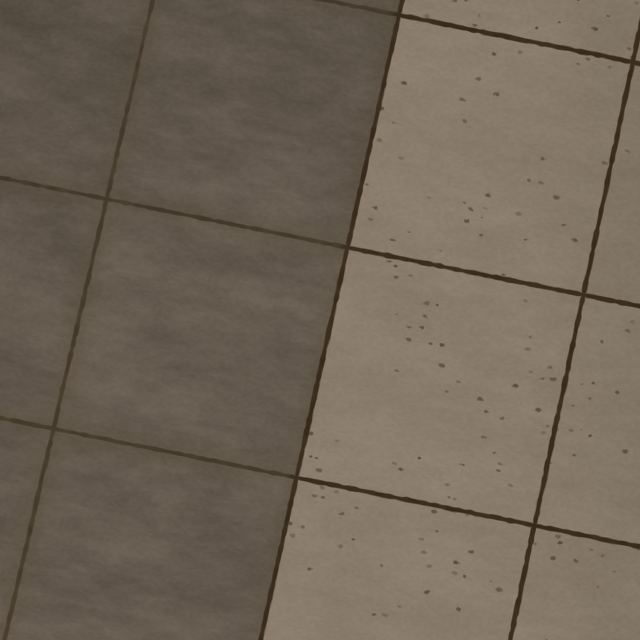
Give the GLSL for this texture, as a WebGL 1 fragment shader.

```glsl
precision highp float;
// Tilted square floor tiles: dark mottled columns beside pale speckled ones, brown grout.

uniform vec2 u_resolution;

// Layout, in canvas units
const vec2 CROSSING = vec2(0.543, 0.6133);       // grout crossing between dark and pale
const vec2 COLUMN_STEP = vec2(0.3724, -0.0749);  // one tile to the right
const vec2 ROW_STEP = vec2(0.0801, 0.3613);      // one tile up
const vec2 COLUMN_TAPER = vec2(-0.0105, -0.009); // slight perspective across
const float ROW_TAPER = 0.005;                   // slight perspective upward
const float TILE_SIZE = 0.375;
const float GROUT_HALF = 0.0036;
const float GROUT_WOBBLE = 0.0011;
const float EDGE_SOFTNESS = 0.0014;

// Wear
const float SPECK_CELLS = 54.0;
const float SPECK_RADIUS = 0.17;
const float SPECK_AMOUNT = 0.30;
const float GRAIN = 0.022;

// Colours
const vec3 PALE_LOW = vec3(0.495, 0.445, 0.385);
const vec3 PALE_HIGH = vec3(0.555, 0.505, 0.445);
const vec3 DARK_LOW = vec3(0.345, 0.308, 0.266);
const vec3 DARK_HIGH = vec3(0.425, 0.382, 0.335);
const vec3 OLIVE = vec3(0.355, 0.315, 0.245);
const vec3 GROUT_DEEP = vec3(0.225, 0.172, 0.118);
const vec3 GROUT_FADED = vec3(0.275, 0.230, 0.175);
const vec3 SPECK_COLOR = vec3(0.335, 0.280, 0.215);

float hash(vec2 p) {
  vec3 q = fract(vec3(p.xyx) * 0.1031);
  q += dot(q, q.yzx + 33.33);
  return fract((q.x + q.y) * q.z);
}

float noise(vec2 p) {
  vec2 i = floor(p);
  vec2 f = fract(p);
  f = f * f * (3.0 - 2.0 * f);
  float low = mix(hash(i), hash(i + vec2(1.0, 0.0)), f.x);
  float high = mix(hash(i + vec2(0.0, 1.0)), hash(i + vec2(1.0, 1.0)), f.x);
  return mix(low, high, f.y);
}

float fbm(vec2 p) {
  float sum = 0.0;
  float weight = 0.5;
  for (int i = 0; i < 5; i++) {
    sum += weight * noise(p);
    p = mat2(1.6, 1.2, -1.2, 1.6) * p + 7.3;
    weight *= 0.5;
  }
  return sum / 0.97;
}

// Tile coordinates: integers lie on the grout lines
vec2 tileCoords(vec2 p) {
  vec2 d = p - CROSSING;
  float det = COLUMN_STEP.x * ROW_STEP.y - COLUMN_STEP.y * ROW_STEP.x;
  vec2 t = vec2(d.x * ROW_STEP.y - d.y * ROW_STEP.x,
                COLUMN_STEP.x * d.y - COLUMN_STEP.y * d.x) / det;
  return t / vec2(1.0 + dot(COLUMN_TAPER, t), 1.0 + ROW_TAPER * t.y);
}

// Small irregular pits, gathered in clusters
float specks(vec2 t) {
  vec2 p = t * TILE_SIZE * SPECK_CELLS + 200.0;
  float cover = 0.0;
  for (int j = -1; j <= 1; j++) {
    for (int i = -1; i <= 1; i++) {
      vec2 id = floor(p) + vec2(float(i), float(j));
      vec2 center = id + 0.2 + 0.6 * vec2(hash(id + 3.1), hash(id + 8.7));
      float cluster = smoothstep(0.45, 0.85, noise(id * 0.23));
      float present = step(1.0 - SPECK_AMOUNT * (0.12 + cluster), hash(id + 41.0));
      float radius = SPECK_RADIUS * (0.45 + 0.75 * hash(id + 17.0));
      vec2 d = (p - center) * vec2(0.75, 1.15);
      float dist = length(d) + 0.16 * (noise(p * 5.0) - 0.5);
      float strength = 0.35 + 0.6 * hash(id + 29.0);
      cover = max(cover, present * strength * (1.0 - smoothstep(radius * 0.4, radius + 0.09, dist)));
    }
  }
  return cover;
}

void main() {
  vec2 p = gl_FragCoord.xy / u_resolution;
  float pixel = 1.0 / min(u_resolution.x, u_resolution.y);
  vec2 t = tileCoords(p);
  vec2 tile = floor(t);
  vec2 local = t * TILE_SIZE + 20.0;

  // Distance to the nearest grout line in each direction
  vec2 gap = abs(fract(t - 0.5) - 0.5) * TILE_SIZE;
  float gapMin = min(gap.x, gap.y);
  float tone = hash(tile + 60.0) - 0.5;

  // Stone: clouds stretched along the rows, plus fine grain
  float cloud = fbm(local * vec2(9.0, 20.0) + tile * 13.0);
  float streak = fbm(local * vec2(28.0, 75.0) + 90.0);
  float mottle = clamp(0.5 + 1.1 * (cloud - 0.5) + 0.75 * (streak - 0.5) + 0.16 * tone, 0.0, 1.0);
  float grain = (noise(local * vec2(190.0, 290.0)) - 0.5) * GRAIN;

  vec3 dark = mix(DARK_LOW, DARK_HIGH, mottle);
  dark = mix(dark, OLIVE, 0.4 * (1.0 - smoothstep(0.0, 0.035, gapMin)));
  dark *= 1.0 - 0.07 * smoothstep(0.5, 1.0, p.y);
  vec3 pale = mix(PALE_LOW, PALE_HIGH, 0.5 + 0.6 * (mottle - 0.5));
  pale *= 1.02 - 0.07 * smoothstep(0.75, 1.05, p.x);
  pale = mix(pale, SPECK_COLOR, specks(t));
  vec3 color = mix(dark, pale, step(0.0, t.x)) + grain;

  // Grout: rough edges, faded between the dark tiles
  float wobble = (noise(local * 110.0) - 0.5) * 2.0 * GROUT_WOBBLE;
  float faded = 1.0 - smoothstep(-0.06, 0.0, t.x);
  float halfWidth = GROUT_HALF * (1.0 - 0.12 * faded) + wobble;
  float soft = max(EDGE_SOFTNESS, pixel);
  float grout = 1.0 - smoothstep(halfWidth - soft, halfWidth + soft, gapMin);
  vec3 groutColor = mix(GROUT_DEEP, GROUT_FADED, faded) * (0.92 + 0.16 * noise(local * 70.0));
  gl_FragColor = vec4(mix(color, groutColor, grout), 1.0);
}
```
